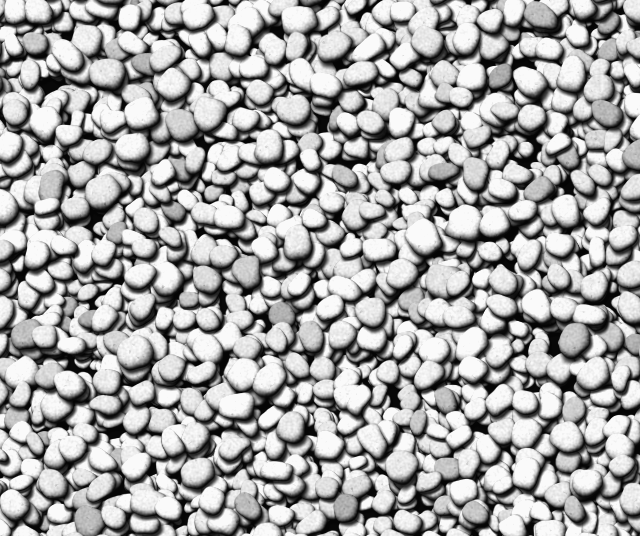
This texture is drawn by a WebGL 1 fragment shader. Its source:

```glsl
precision highp float;

uniform vec2 u_resolution;

const int LAYERS = 6;
const vec3 LIGHT = vec3(-0.28, 0.50, 0.82);
const float GAP_TONE = 0.03;

vec2 hash2(vec2 p) {
  vec3 q = fract(vec3(p.xyx) * vec3(0.1031, 0.1030, 0.0973));
  q += dot(q, q.yzx + 33.33);
  return fract((q.xx + q.yz) * q.zy);
}

float gradientNoise(vec2 p) {
  vec2 i = floor(p);
  vec2 f = fract(p);
  vec2 u = f * f * f * (f * (f * 6.0 - 15.0) + 10.0);
  vec2 e = vec2(1.0, 0.0);
  float a = dot(hash2(i) * 2.0 - 1.0, f);
  float b = dot(hash2(i + e) * 2.0 - 1.0, f - e);
  float c = dot(hash2(i + e.yx) * 2.0 - 1.0, f - e.yx);
  float d = dot(hash2(i + 1.0) * 2.0 - 1.0, f - 1.0);
  return mix(mix(a, b, u.x), mix(c, d, u.x), u.y);
}

mat2 rotation(float angle) {
  float c = cos(angle);
  float s = sin(angle);
  return mat2(c, -s, s, c);
}

// Rounded, slightly egg-shaped outline: 1.0 on the rim
float pebbleNorm(vec2 q, float egg, float power) {
  q.y *= 1.0 + egg * q.x;
  vec2 a = pow(abs(q) + 0.0001, vec2(power));
  return pow(a.x + a.y, 1.0 / power);
}

// Flat-topped dome lit from above
float pebbleTone(vec2 slope, float d, float albedo, float grain) {
  float rise = sqrt(max(1.0 - d * d, 0.02));
  vec3 normal = normalize(vec3(slope * d, rise));
  float lit = dot(normal, normalize(LIGHT)) + grain * 0.4;
  float shade = smoothstep(-0.25, 0.86, lit);
  return albedo * (0.04 + 0.96 * shade) + grain * 0.5 * shade;
}

// Paints one scattered layer, with soft shadows, over the tone below
float pebbleLayer(float tone, vec2 p, float cell, float keep, float seed, float grain) {
  vec2 g = p / cell + seed * vec2(7.37, 3.61);
  vec2 home = floor(g);
  for (int y = 1; y >= -1; y--) {
    for (int x = -1; x <= 1; x++) {
      vec2 id = home + vec2(float(x), float(y));
      vec2 key = id + seed * 41.0;
      vec2 place = hash2(key);
      vec2 form = hash2(key + 113.5);
      vec2 look = hash2(key + 271.3);
      vec2 kind = hash2(key + 397.9);
      if (kind.x > keep) continue;

      vec2 offset = g - id - mix(vec2(0.18), vec2(0.82), place);
      float major = mix(0.40, 0.58, form.x);
      vec2 radius = major * vec2(1.0, mix(0.58, 0.95, form.y));
      mat2 turn = rotation((look.x - 0.5) * 2.8 + 0.15);
      float egg = (kind.y - 0.5) * 0.5;
      float power = mix(2.0, 2.7, look.y);

      vec2 q = turn * offset / radius;
      float d = pebbleNorm(q, egg, power);
      vec2 shadowQ = turn * (offset + vec2(-0.045, 0.085)) / radius;
      float shadow = 1.0 - smoothstep(0.86, 1.22, pebbleNorm(shadowQ, egg, power));
      tone *= 1.0 - 0.82 * shadow;

      float soft = 0.75 / (u_resolution.y * cell * radius.y);
      float cover = 1.0 - smoothstep(1.0 - soft, 1.0 + soft, d);
      float albedo = mix(0.90, 1.04, look.y) - 0.24 * smoothstep(0.84, 1.0, place.x);
      float stone = pebbleTone(q * turn, d, albedo, grain);
      tone = mix(tone, stone, cover);
    }
  }
  return tone;
}

void main() {
  vec2 p = gl_FragCoord.xy / u_resolution.y;

  // Mottling and fine mineral grain
  float mottle = gradientNoise(p * 75.0);
  float grain = 0.12 * mottle + 0.20 * gradientNoise(p * 190.0 + 17.0);
  float pits = smoothstep(0.28, 0.55, gradientNoise(p * 130.0 + 53.0));
  grain -= 0.20 * pits;

  // Bent coordinates make the outlines uneven
  vec2 bend = vec2(gradientNoise(p * 32.0 + 5.0), gradientNoise(p * 32.0 + 81.0));
  vec2 warped = p + 0.007 * bend;

  // Small pebbles below, larger and sparser ones on top
  float tone = GAP_TONE;
  for (int i = 0; i < LAYERS; i++) {
    float level = float(i) / float(LAYERS - 1);
    float cell = mix(0.036, 0.061, level);
    float keep = mix(1.0, 0.45, level);
    tone = pebbleLayer(tone, warped, cell, keep, float(i) + 1.0, grain);
  }

  gl_FragColor = vec4(vec3(clamp(tone, 0.02, 0.98)), 1.0);
}
```
